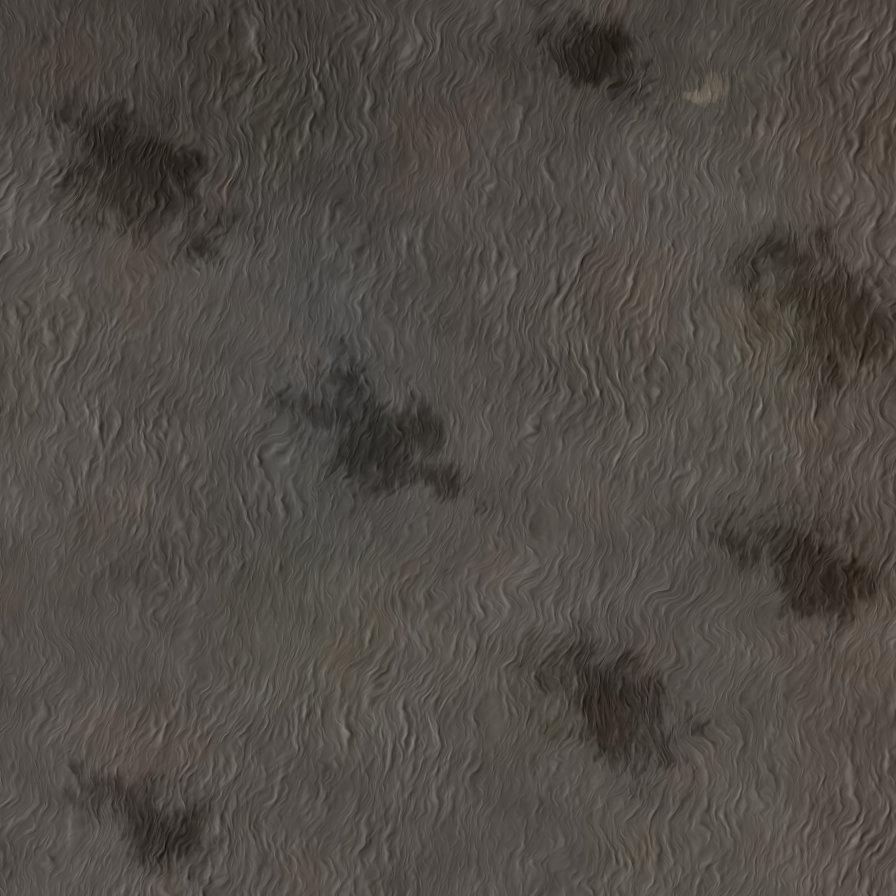
Write a three.js fragment shader that draws this texture.

```glsl
// Weathered dark hide: short combed hairs in relief, with dark tufted patches.
// Hairs are stretched cellular noise in several sizes, bent by layered sines;
// the same sines give the broad mottling and the ragged patch edges.
varying vec2 vUv;

vec3 hash3(vec2 p) {
  vec3 s = vec3(dot(p, vec2(127.1, 311.7)), dot(p, vec2(269.5, 183.3)), dot(p, vec2(419.2, 371.9)));
  return fract(sin(s) * 43758.55);
}

// Layered, rotated sines, roughly -1 to 1
float waves(vec2 p) {
  float sum = 0.0, amp = 0.5;
  for (int i = 0; i < 5; i++) {
    sum += amp * sin(p.x + 1.3 * sin(p.y)) * cos(p.y - 0.9 * sin(p.x));
    p = mat2(1.5, 1.2, -1.2, 1.5) * p + 2.7;
    amp *= 0.6;
  }
  return sum;
}

// One tilted hair per cell: lit on its left flank, shaded on its right
float hairs(vec2 p, vec2 cells, float seed) {
  vec2 q = p * cells, id = floor(q);
  float relief = 0.0;
  for (int y = -1; y <= 1; y++) {
    for (int x = -1; x <= 1; x++) {
      vec2 cell = id + vec2(float(x), float(y));
      vec3 r = hash3(cell + seed);
      vec2 d = q - cell - r.xy;
      d.x += (r.z - 0.5) * 1.3 * d.y + 0.2 * d.y * d.y;
      float taper = 1.0 - smoothstep(0.2, 0.95, abs(d.y));
      float strength = 0.15 + 1.25 * pow(fract(r.z * 7.3), 2.0);
      relief += strength * taper * (0.03 - d.x) * exp(-15.0 * d.x * d.x) * 8.0;
    }
  }
  return relief;
}

// Bends the coat into irregular locks that lean a little to the right
vec2 comb(vec2 p) {
  float curl = 0.004 + 0.008 * waves(p * 4.0 + 1.0);
  float bend = curl * sin(p.y * 40.0 + 6.0 * waves(p * 5.0));
  bend += 0.013 * waves(p * 17.0 + 4.0) - 0.15 * p.y + 0.03 * waves(p * 5.0 + 9.0);
  return p + vec2(bend, 0.008 * waves(p * 15.0 + 6.0));
}

// Ragged dark tufts, spread by a low-discrepancy sequence and leaning down-right
float tufts(vec2 p, float ragged) {
  float cover = 0.0;
  for (int i = 0; i < 7; i++) {
    float n = float(i);
    vec2 d = p - fract(vec2(0.15, 0.80) + n * vec2(0.7549, 0.5698));
    float size = 0.65 + 0.5 * fract(n * 0.618 + 0.8);
    vec2 axes = vec2(dot(d, vec2(0.8, -0.6)) / 0.11, dot(d, vec2(0.6, 0.8)) / 0.06);
    cover = max(cover, 1.0 - smoothstep(0.4, 1.15, length(axes) / size + ragged));
  }
  return cover;
}

void main() {
  vec2 p = vUv;
  vec2 coat = comb(p);

  // Hair relief: locks, strands, fuzz and stray hairs lying across the coat
  float locks = hairs(coat, vec2(66.0, 27.0), 3.0);
  float strands = hairs(coat + 0.37, vec2(112.0, 50.0), 17.0);
  float fuzz = hairs(coat + 0.71, vec2(190.0, 105.0), 41.0);
  float stray = hairs(mat2(0.86, 0.5, -0.5, 0.86) * coat, vec2(85.0, 34.0), 59.0);
  float depth = clamp(0.9 + 0.9 * waves(p * 8.0 + 8.0), 0.4, 1.6) + 0.3 * smoothstep(0.7, 1.0, p.x);
  float relief = depth * (0.043 * locks + 0.044 * strands + 0.022 * stray) + 0.036 * fuzz;

  // Broad light and mottling, darker towards the top and its left part
  vec2 shade = p - vec2(0.3, 0.95);
  float tone = 0.322 + 0.034 * waves(p * 9.0) + 0.026 * waves(p * 38.0 + 2.0);
  tone -= 0.035 * smoothstep(0.65, 1.0, p.y) + 0.045 * exp(-dot(shade, shade) * 22.0);

  // Dark tufts broken up by crossing hairs
  float ragged = 0.6 * waves(p * 30.0) + 0.35 * waves(coat * vec2(95.0, 35.0)) - 0.3 * (stray + locks);
  float tuft = tufts(p, ragged);
  tone += relief * (1.0 + 0.2 * tuft) - 0.125 * tuft;

  // Warm grey with faint rust, olive and slate stains
  tone = clamp(tone, 0.1, 0.56);
  vec3 color = vec3(tone, tone - 0.02, tone - 0.04);
  vec2 cool = (p - vec2(0.36, 0.58)) * vec2(2.4, 1.0);
  float rust = smoothstep(0.75, 1.0, p.x) * 0.6 + smoothstep(0.2, 0.7, waves(p * 12.0 + 5.0));
  float olive = smoothstep(0.1, 0.6, waves(p * 7.0 + 11.0));
  color += rust * vec3(0.012, -0.002, -0.01);
  color += exp(-dot(cool, cool) * 12.0) * vec3(-0.016, -0.003, 0.01);
  color += olive * vec3(0.0, 0.004, -0.01);

  // Pale worn flecks near the upper right
  float worn = smoothstep(0.15, 0.5, waves(p * 45.0)) * exp(-length((p - vec2(0.78, 0.89)) * vec2(1.0, 1.4)) * 22.0);
  color += worn * vec3(0.12, 0.11, 0.07);

  gl_FragColor = vec4(color, 1.0);
}
```
